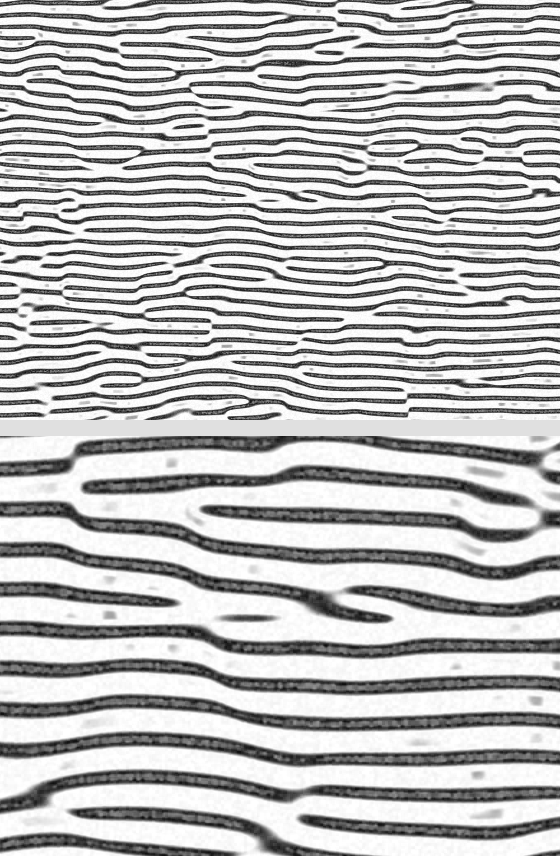
Top, the full canvas; bottom, a detail of the centre.
Reproduce this pattern procedurally as a Shadertoy shader.

```glsl
// Draws wavy horizontal dark stripes that break into rounded ends, on grainy white.

const float TAU = 6.2832;
const float STRIPES = 33.0;      // stripes per canvas height
const float CELL = 0.115;        // reach of one wave packet
const int PACKETS = 4;           // wave packets per cell

const float WHITE = 0.985;
const float RIM = 0.19;
const float CORE = 0.43;

float hash(vec2 p) {
    return fract(sin(dot(p, vec2(127.1, 311.7))) * 43758.5);
}

float valueNoise(vec2 p) {
    vec2 i = floor(p), f = fract(p);
    f = f * f * (3.0 - 2.0 * f);
    float low = mix(hash(i), hash(i + vec2(1, 0)), f.x);
    float high = mix(hash(i + vec2(0, 1)), hash(i + vec2(1, 1)), f.x);
    return mix(low, high, f.y);
}

// One wave packet: a complex wave under a smooth round window
vec2 wavePacket(vec2 d, float tilt, float frequency, float phase) {
    float w = max(0.0, 1.0 - dot(d, d));
    vec2 direction = vec2(sin(tilt), cos(tilt));
    float angle = TAU * frequency * CELL * dot(direction, d) + phase;
    return w * w * w * vec2(cos(angle), sin(angle));
}

// Sum of scattered packets; its zeros are where stripes end or fork
vec2 waveField(vec2 p) {
    vec2 q = p / CELL, home = floor(q), sum = vec2(0.0);
    for (int y = -1; y <= 1; y++)
    for (int x = -1; x <= 1; x++) {
        vec2 cell = home + vec2(x, y);
        for (int n = 0; n < PACKETS; n++) {
            vec2 seed = cell + 17.3 * float(n + 1);
            vec2 centre = cell + vec2(hash(seed), hash(seed + 5.7));
            float tilt = 0.26 * (hash(seed + 9.1) - 0.5);
            float frequency = STRIPES * (0.96 + 0.08 * hash(seed + 13.9));
            sum += wavePacket(q - centre, tilt, frequency, TAU * hash(seed + 21.4));
        }
    }
    return sum;
}

// Grey across a stripe: white gap, dark rim, lighter core
float stripeTone(float crest) {
    float ink = smoothstep(0.05, 0.72, crest);
    float core = smoothstep(0.78, 0.97, crest);
    return mix(WHITE, mix(RIM, CORE, core), ink);
}

// Small faint specks along the middle of the white gaps
float specks(vec2 p, float crest) {
    float dots = smoothstep(0.66, 0.95, valueNoise(p * vec2(62.0, 50.0)));
    float patches = smoothstep(0.3, 0.6, valueNoise(p * 7.0 + 40.0));
    float gap = 1.0 - smoothstep(-0.92, -0.5, crest);
    return dots * patches * gap;
}

void mainImage(out vec4 fragColor, in vec2 fragCoord) {
    vec2 p = fragCoord / iResolution.y;

    // Broad undulation of all stripes
    vec2 bent = p + vec2(0.0, 0.025 * valueNoise(p * vec2(3.5, 2.0) + 11.0));

    // Normalised wave height, fading to white near the zeros
    vec2 wave = waveField(bent);
    float crest = wave.x / sqrt(dot(wave, wave) + 0.1);

    // Fine grain roughens the edges and the ink
    float grain = valueNoise(p * 330.0) - 0.5;
    float fineGrain = hash(floor(p * 384.0)) - 0.5;
    float tone = stripeTone(crest + 0.12 * grain);

    tone -= 0.34 * specks(p, crest);
    float ink = smoothstep(0.0, 0.7, crest);
    tone += mix(0.05, 0.2, ink) * grain + mix(0.03, 0.1, ink) * fineGrain;

    fragColor = vec4(vec3(clamp(tone, 0.0, 1.0)), 1.0);
}
```
